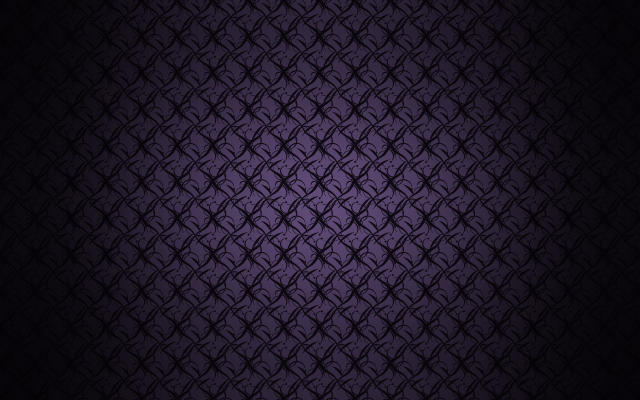
Write a Shadertoy shader that draws this pattern.

```glsl
// Dark violet wallpaper: black calligraphic vines on a fine diamond lattice, lit from the centre.
#define REPEATS vec2(18.0, 11.0)
#define GROUND vec3(0.36, 0.288, 0.45)
#define INK vec3(0.04, 0.02, 0.05)
#define INK_STRENGTH 0.93
#define STEM_WIDTH 0.032
#define CURL_WIDTH 0.016
#define LEAF_WIDTH 0.03
#define CURLS 6
#define LEAVES 4
#define SEED 3.7

const float PI = 3.14159265;
const float TAU = 6.2831853;

float hash(float n) {
    return fract(sin(n * 12.9898 + SEED) * 43758.5453);
}

// Evenly scattered point in the unit cell
vec2 scatter(float n) {
    return fract(n * vec2(0.7549, 0.5698) + 0.13 * hash(n));
}

// Signed offset to the nearest whole repeat
vec2 wrapped(vec2 p) {
    return fract(p + 0.5) - 0.5;
}

float cover(float dist, float halfWidth, float px) {
    return clamp(0.5 + (halfWidth - dist) / px, 0.0, 1.0);
}

// Diagonal stem with a thin tendril twisting round it
float stem(float across, float along, float phase, float swell, float px) {
    float wave = TAU * along + phase;
    float thick = abs(fract(across + 0.04 * sin(wave) + 0.5) - 0.5) / 1.45;
    float thin = abs(fract(across - 0.11 * sin(wave + 0.5) + 0.5) - 0.5) / 1.6;
    return max(cover(thick, STEM_WIDTH * swell, px), 0.8 * cover(thin, 0.3 * STEM_WIDTH * swell, px));
}

// Tapered spiral arc with a bead at its inner end
float curl(vec2 r, float radius, float start, float span, float px) {
    float t = fract((atan(r.y, r.x) - start) / TAU) / span;
    float dist = abs(length(r) - radius * (1.0 + 0.3 * t));
    float halfWidth = t < 1.0 ? CURL_WIDTH * sin(PI * t) : -1.0;
    vec2 tip = radius * vec2(cos(start), sin(start));
    float bead = cover(length(r - tip), 0.025, px);
    return max(cover(dist, halfWidth, px), bead);
}

// Curved leaf stroke, pointed at both ends
float leaf(vec2 r, float angle, float halfLength, float px) {
    vec2 axis = vec2(cos(angle), sin(angle));
    float t = dot(r, axis) / halfLength;
    float taper = 1.0 - t * t;
    float side = dot(r, vec2(-axis.y, axis.x)) - 0.05 * taper;
    float halfWidth = taper > 0.0 ? LEAF_WIDTH * taper : -1.0;
    return cover(abs(side), halfWidth, px);
}

float vines(vec2 p, float px) {
    float u = p.x + p.y;
    float v = p.x - p.y;

    // Stems thicken towards the cell corners
    float swell = 0.9 + 0.2 * (cos(TAU * p.x) + cos(TAU * p.y));
    float ink = max(stem(u, v, 0.0, swell, px), stem(v, u, 1.2, swell, px));

    // Curls scattered over the cell
    for (int i = 0; i < CURLS; i++) {
        float n = float(i);
        float radius = mix(0.08, 0.27, hash(n + 40.0));
        float span = mix(0.4, 0.75, hash(n + 60.0));
        vec2 r = wrapped(p - scatter(n));
        ink = max(ink, curl(r, radius, TAU * hash(n + 80.0), span, px));
    }

    // Leaves lie close to either diagonal
    for (int i = 0; i < LEAVES; i++) {
        float n = float(i);
        float angle = PI * (0.5 * mod(n, 2.0) - 0.25) + 0.4 * (hash(n + 140.0) - 0.5);
        float halfLength = mix(0.18, 0.34, hash(n + 160.0));
        vec2 r = wrapped(p - scatter(n + 31.0));
        ink = max(ink, leaf(r, angle, halfLength, px));
    }
    return ink;
}

// Central glow, periodic so that opposite edges meet smoothly
float glow(vec2 uv) {
    vec2 s = sin(PI * (uv - 0.5));
    s *= s;
    return exp(-(1.1 * s.x + 1.3 * pow(s.x, 4.0) + 0.72 * s.y));
}

void mainImage(out vec4 fragColor, in vec2 fragCoord) {
    vec2 uv = fragCoord / iResolution.xy;
    float px = REPEATS.y / iResolution.y;

    float light = glow(uv);
    vec3 ground = GROUND * light + 0.3 * INK;
    vec3 line = INK * mix(0.4, 1.0, light);
    vec3 colour = mix(ground, line, INK_STRENGTH * vines(uv * REPEATS, px));
    fragColor = vec4(colour, 1.0);
}
```
